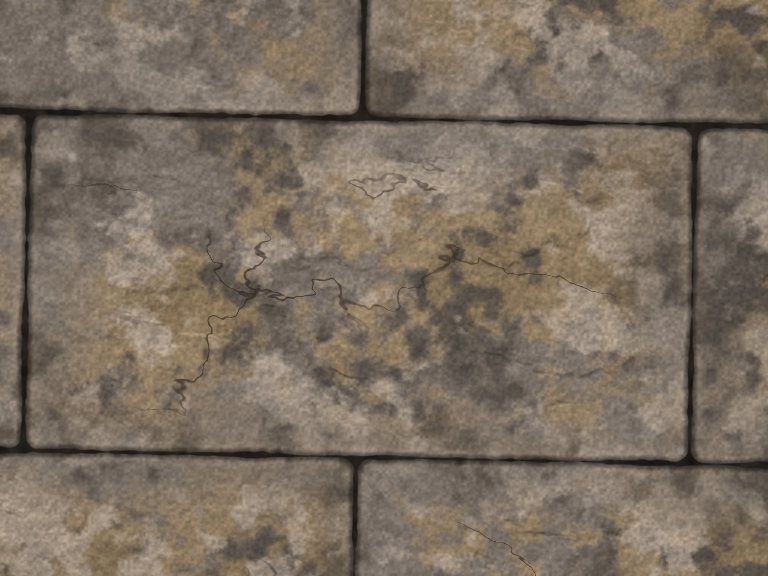
Give the GLSL for this texture, as a Shadertoy shader.

```glsl
// Layout, in units of the canvas height
const vec2 STONE_PITCH = vec2(1.157, 0.588);
const vec2 WALL_ORIGIN = vec2(0.045, 0.219);
const vec2 WALL_SKEW = vec2(-0.018, 0.020);
const float JOINT_HALF = 0.0035;
const float CORNER_RADIUS = 0.022;
const float EDGE_WOBBLE = 0.012;
const float RELIEF_GAIN = 3.6;
const vec2 LIGHT_STEP = vec2(-0.0022, 0.0038);

// Palette
const vec3 JOINT_COLOR = vec3(0.125, 0.105, 0.092);
const vec3 CREVICE_COLOR = vec3(0.18, 0.145, 0.12);
const vec3 SHADE_COLOR = vec3(0.335, 0.302, 0.275);
const vec3 STONE_COLOR = vec3(0.475, 0.435, 0.402);
const vec3 PALE_COLOR = vec3(0.665, 0.61, 0.555);
const vec3 OCHRE_COLOR = vec3(0.61, 0.51, 0.365);

float hash(vec2 p) {
    vec3 q = fract(p.xyx * vec3(0.1031, 0.1030, 0.0973));
    q += dot(q, q.yzx + 33.33);
    return fract((q.x + q.y) * q.z);
}

float noise(vec2 p) {
    vec2 i = floor(p), f = fract(p);
    f = f * f * (3.0 - 2.0 * f);
    return mix(mix(hash(i), hash(i + vec2(1, 0)), f.x),
               mix(hash(i + vec2(0, 1)), hash(i + vec2(1, 1)), f.x), f.y);
}

float fbm(vec2 p) {
    float sum = 0.0, amp = 0.5;
    for (int i = 0; i < 6; i++) {
        sum += amp * noise(p);
        p = mat2(1.6, 1.2, -1.2, 1.6) * p + 17.3;
        amp *= 0.52;
    }
    return sum;
}

// Bends coordinates along strata that fall to the right
vec2 strata(vec2 p) {
    vec2 q = mat2(0.90, 0.44, -0.44, 0.90) * p;
    q = vec2(q.x * 0.8 - q.y * 0.1, q.y * 1.45);
    return q + 0.17 * vec2(fbm(p * 4.0 + 3.1), fbm(p * 4.0 + 41.7));
}

// Broken ledges over lumps and fine pitting
float relief(vec2 p, float rugged) {
    float n = fbm(strata(p) * 4.2) * 5.0;
    float ledge = floor(n) + smoothstep(0.74, 1.0, fract(n));
    float broken = smoothstep(0.30, 0.65, noise(p * 8.0 + 2.0));
    return rugged * (0.10 * broken * (ledge - 2.5) + 0.32 * fbm(p * 13.0))
         + mix(0.11, 0.17, rugged) * fbm(p * 38.0 + 9.0);
}

float roundBox(vec2 p, vec2 halfSize, float r) {
    vec2 q = abs(p) - halfSize + r;
    return length(max(q, 0.0)) + min(max(q.x, q.y), 0.0) - r;
}

vec3 stoneColor(vec2 p, vec2 id, float depth) {
    float seed = hash(id + 21.0);
    vec2 s = p + vec2(seed, hash(id + 57.0)) * 40.0;
    float core = smoothstep(0.010, 0.15, depth + 0.10 * (noise(s * 7.0) - 0.5));
    float rugged = mix(0.25, 1.0, core) * mix(0.8, 1.0, seed);
    vec2 flow = strata(s);
    float speckle = fbm(s * 30.0) - 0.5;

    // Mottled weathering
    float mottle = fbm(s * 6.0 + 8.0) + 0.6 * speckle;
    vec3 color = mix(SHADE_COLOR, STONE_COLOR, smoothstep(0.30, 0.64, mottle));
    float ochre = smoothstep(0.47, 0.66, fbm(flow * 4.0 + 31.0) + 0.6 * speckle);
    color = mix(color, OCHRE_COLOR, ochre * mix(0.12, 0.62, core));
    float pale = smoothstep(0.52, 0.70, fbm(flow * 6.0 + 73.0) + 0.8 * (fbm(s * 24.0 + 6.0) - 0.5));
    color = mix(color, PALE_COLOR, pale * mix(0.35, 0.72, core));

    // Hairline cracks that come and go
    float crackLine = abs(fbm(flow * 3.1 + 11.0) - 0.50);
    float crackMask = smoothstep(0.45, 0.75, noise(s * 6.0 + 5.0)) * core;
    color = mix(color, CREVICE_COLOR, (1.0 - smoothstep(0.001, 0.009, crackLine)) * crackMask * 0.65);

    // Side lighting and grain
    float slope = relief(s, rugged) - relief(s + LIGHT_STEP, rugged);
    color *= 1.0 + clamp(slope * RELIEF_GAIN, -0.50, 0.34);
    color = mix(color, CREVICE_COLOR, 0.5 * smoothstep(0.08, 0.18, -slope));
    color *= 0.90 + 0.20 * noise(s * 190.0);
    return color * mix(0.96, 1.05, seed);
}

void mainImage(out vec4 fragColor, in vec2 fragCoord) {
    vec2 p = fragCoord / iResolution.y;
    float pixel = 1.0 / iResolution.y;

    // Running bond: alternate rows shift by half a stone
    vec2 wall = p + WALL_SKEW * (p.yx - vec2(0.5, 0.0)) - WALL_ORIGIN;
    vec2 grid = wall / STONE_PITCH;
    grid.x -= 0.5 * mod(floor(grid.y), 2.0);
    vec2 id = floor(grid);
    vec2 local = (fract(grid) - 0.5) * STONE_PITCH;

    // Worn outline
    float wobble = (fbm(p * 9.0 + 4.0) - 0.5) * EDGE_WOBBLE + (noise(p * 70.0) - 0.5) * 0.003;
    float dist = roundBox(local, STONE_PITCH * 0.5 - JOINT_HALF, CORNER_RADIUS) + wobble;

    // Rounded rim falling into the joint
    vec3 color = stoneColor(p, id, -dist);
    color *= mix(0.62, 1.0, smoothstep(0.0, 0.011, -dist));
    float rimLight = smoothstep(0.004, 0.010, -dist) * (1.0 - smoothstep(0.010, 0.028, -dist));
    color += 0.05 * rimLight * OCHRE_COLOR;

    vec3 joint = JOINT_COLOR * (0.5 + 1.1 * fbm(p * 45.0));
    color = mix(color, joint, smoothstep(-pixel, pixel, dist));
    fragColor = vec4(color, 1.0);
}
```
